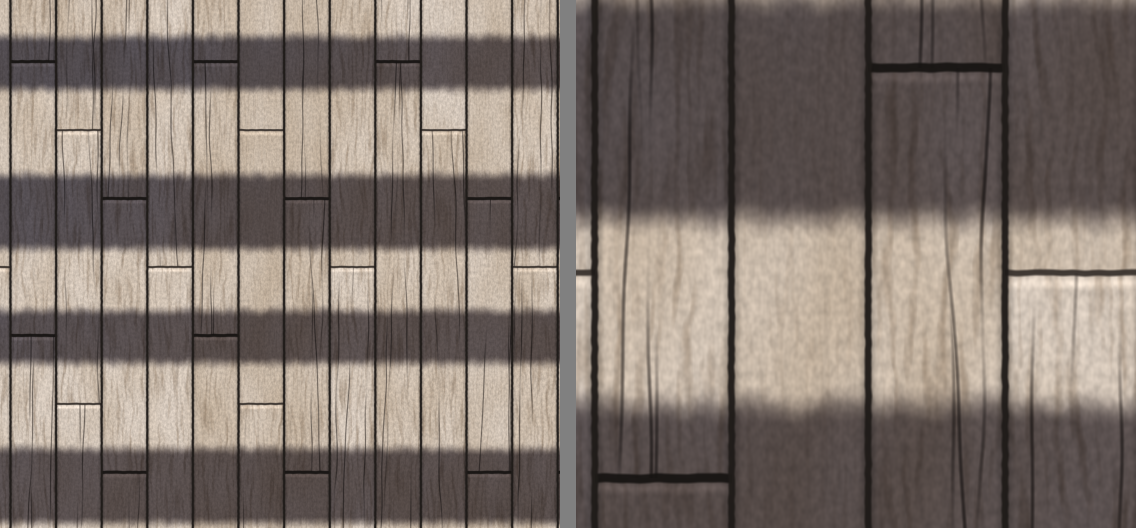
Left: the whole. Right: its middle third, enlarged.
Reproduce this texture procedurally as a Shadertoy shader.

```glsl
// Pale vertical wood planks with staggered end joints, crossed by soft
// horizontal shadow bands of two alternating widths. One unit is one plank
// width, y runs down; grain, ribs and cracks come from gradient noise.

const vec2 PLANKS = vec2(12.28, 11.57);   // canvas size in plank widths
const float FIRST_SEAM = 0.23;
const float BOARD_LENGTH = 6.0;
const float FIRST_JOINT = 1.35;
const float JOINT_STEP = 1.5;             // stagger from column to column

const vec3 PALE_WOOD = vec3(0.83, 0.78, 0.73);
const vec3 TAN_WOOD = vec3(0.74, 0.67, 0.59);
const vec3 GRAIN_BROWN = vec3(0.50, 0.42, 0.34);
const vec3 GAP_DARK = vec3(0.12, 0.105, 0.095);
const vec3 COOL_SHADE = vec3(0.40, 0.40, 0.46);
const vec3 WARM_SHADE = vec3(0.43, 0.41, 0.435);

vec2 hash2(vec2 p) {
    vec3 q = fract(p.xyx * vec3(0.1031, 0.1030, 0.0973));
    q += dot(q, q.yzx + 33.33);
    return fract((q.xx + q.yz) * q.zy);
}

float cornerSlope(vec2 cell, vec2 offset) {
    float angle = 6.2832 * hash2(cell + offset).x;
    return angle;
}

float gradientDot(vec2 cell, vec2 f, vec2 corner) {
    float a = cornerSlope(cell, corner);
    return dot(vec2(cos(a), sin(a)), f - corner);
}

// Gradient noise, roughly -0.7 to 0.7
float noise(vec2 p) {
    vec2 i = floor(p), f = fract(p);
    vec2 u = f * f * f * (f * (f * 6.0 - 15.0) + 10.0);
    float low = mix(gradientDot(i, f, vec2(0, 0)), gradientDot(i, f, vec2(1, 0)), u.x);
    float high = mix(gradientDot(i, f, vec2(0, 1)), gradientDot(i, f, vec2(1, 1)), u.x);
    return mix(low, high, u.y);
}

// Coverage of a line of given half width at distance d
float line(float d, float halfWidth, float soft) {
    return 1.0 - smoothstep(halfWidth - soft, halfWidth + soft, abs(d));
}

// Soft band between two heights
float band(float y, float top, float bottom, float soft) {
    return smoothstep(top - soft, top + soft, y)
         * (1.0 - smoothstep(bottom - soft, bottom + soft, y));
}

// Narrow and wide bands take turns every half board length
float shadowBands(float y) {
    float t = mod(y, BOARD_LENGTH);
    return max(band(t, 0.81, 1.96, 0.15), band(t, 3.84, 5.46, 0.15));
}

// Thin, slightly slanted splits along a board
float cracks(vec2 p, vec2 board, float soft) {
    float c = 0.0;
    for (int i = 0; i < 3; i++) {
        vec2 h = hash2(board * 3.7 + float(i) * 17.3 + 60.0);
        float path = h.x + (h.y - 0.5) * 0.09 * (p.y - 6.0)
                   + 0.06 * noise(vec2(p.y * 0.8, h.x * 50.0));
        float broken = smoothstep(-0.25, 0.2, noise(vec2(h.y * 40.0, p.y * 0.45)));
        c = max(c, line(p.x - path, 0.012, soft) * broken);
    }
    return c;
}

vec3 woodColor(vec2 p, float x, vec2 board, float soft) {
    vec2 trait = hash2(board + 40.0), kind = hash2(board * 1.9 + 90.0);
    vec2 q = p + trait * 60.0 + 20.0;
    float ribbed = smoothstep(0.4, 0.7, kind.x + 0.025 * (board.x - 5.0));
    float sway = 0.12 * noise(q * vec2(1.3, 1.0)) + 0.025 * noise(q * vec2(3.0, 6.0));
    float ribs = noise(vec2((q.x + sway) * 13.0, q.y * 1.1));
    float fibre = noise(q * vec2(26.0, 3.0));
    float pits = noise(q * vec2(17.0, 13.0)) + 0.6 * noise(q * vec2(34.0, 23.0));
    float cloud = noise(q * vec2(1.6, 0.7));

    vec3 wood = mix(PALE_WOOD, TAN_WOOD, clamp(0.1 + 0.55 * trait.x + 0.6 * cloud, 0.0, 1.0));
    float grain = ribs * mix(0.15, 0.75, ribbed) + fibre * 0.22;
    wood = mix(wood, GRAIN_BROWN, clamp(grain, 0.0, 0.6));
    wood *= 1.0 + 0.11 * pits - 0.10 * min(grain, 0.0);
    float split = cracks(vec2(x, p.y), board, soft) * step(0.5, kind.y);
    return mix(wood, GAP_DARK * 1.8, 0.65 * split);
}

void mainImage(out vec4 fragColor, in vec2 fragCoord) {
    vec2 uv = fragCoord / iResolution.xy;
    vec2 p = vec2(uv.x, 1.0 - uv.y) * PLANKS;
    float soft = max(0.8 * PLANKS.x / iResolution.x, 0.012);

    // Column, and board within the column
    float x = p.x - FIRST_SEAM;
    float column = floor(x);
    float phase = JOINT_STEP * mod(column, 4.0) + 3.0 * step(11.5, column);
    float along = p.y - FIRST_JOINT - phase;
    float nearest = round(along / BOARD_LENGTH);
    float longBoard = step(7.5, column) * step(column, 9.5);
    float hasJoint = 1.0 - longBoard * step(0.5, nearest);
    float row = floor(along / BOARD_LENGTH);
    row = mix(row, min(row, 0.0), longBoard);

    float shade = shadowBands(p.y + 0.07 * noise(p * vec2(5.0, 2.0)));
    vec3 color = woodColor(p, x - column, vec2(column, row) + 5.0, soft);
    vec3 tint = mix(COOL_SHADE, WARM_SHADE, smoothstep(0.2, 1.2, uv.x + 1.0 - uv.y));
    color *= mix(vec3(1.0), tint, shade);

    // Gaps: rough seams, and joints that read heavier in shadow
    float seam = x - round(x) + 0.008 * noise(p * vec2(3.0, 14.0));
    float joint = along - nearest * BOARD_LENGTH + 0.01 * noise(p * vec2(8.0, 2.0));
    float lip = line(joint - 0.075, 0.03, 0.03) * hasJoint;
    color *= 1.0 + 0.16 * lip - 0.22 * line(seam, 0.045, 0.04);
    float jointGap = line(joint, mix(0.022, 0.033, shade), soft) * hasJoint;
    color = mix(color, mix(GAP_DARK * 1.7, GAP_DARK * 0.7, shade), 0.92 * jointGap);
    color = mix(color, GAP_DARK, 0.95 * line(seam, 0.024, soft));
    fragColor = vec4(color, 1.0);
}
```
